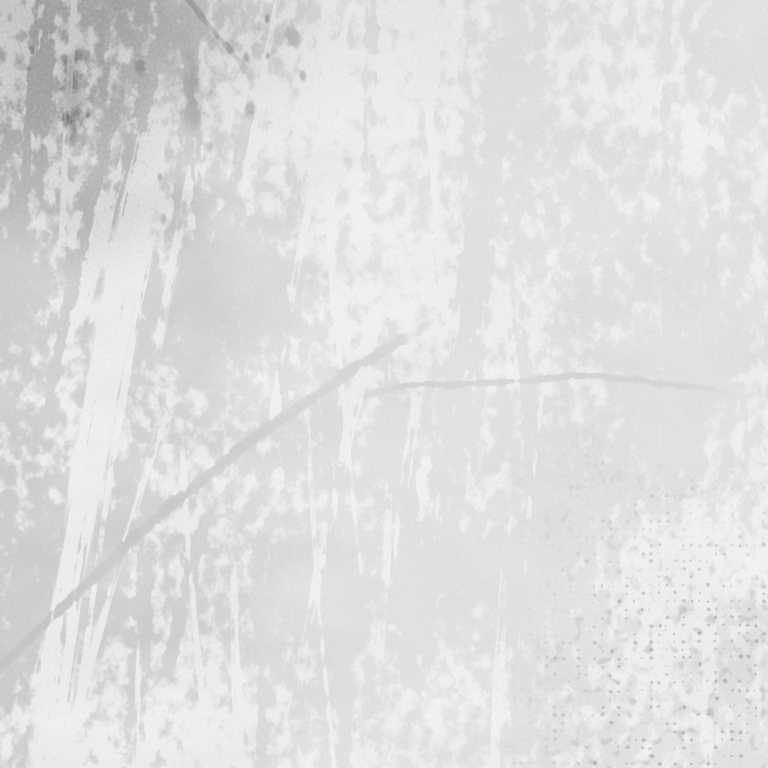
Write a Shadertoy shader that draws this texture.

```glsl
// Pale scuffed plaster: frayed white paint over grey, dragged by long steep strokes.
// A noise threshold splits paint from ground; strokes push that threshold, and
// stains, curved scratches, grit and fine grain are shaded on top.

#define PAINT 0.935
#define GROUND 0.880
#define PAINT_LEVEL 0.045
#define EDGE_SOFTNESS 0.13
#define STROKES 44
#define STROKE_FORCE 0.30
#define CORNER_SHADE 0.155
#define SIDE_SHADE 0.075
#define STAINS 18
#define GRIT_CELLS 95.0
#define GRIT_DEPTH 0.17
#define GRAIN 0.035

// Smooth ramp from 0 at a to 1 at b, in either order
float ramp(float a, float b, float x) {
    x = clamp((x - a) / (b - a), 0.0, 1.0);
    return x * x * (3.0 - 2.0 * x);
}

vec2 hash2(vec2 p) {
    vec3 q = fract(vec3(p.xyx) * vec3(0.1031, 0.1030, 0.0973));
    q += dot(q, q.yzx + 33.33);
    return fract((q.xx + q.yz) * q.zy);
}

// Gradient noise, about -0.7 to 0.7
float corner(vec2 cell, vec2 offset, vec2 f) {
    return dot(hash2(cell + offset) * 2.0 - 1.0, f - offset);
}

float noise(vec2 p) {
    vec2 i = floor(p), f = p - i;
    vec2 u = f * f * f * (f * (f * 6.0 - 15.0) + 10.0);
    return mix(mix(corner(i, vec2(0, 0), f), corner(i, vec2(1, 0), f), u.x),
               mix(corner(i, vec2(0, 1), f), corner(i, vec2(1, 1), f), u.x), u.y);
}

float fbm(vec2 p) {
    float sum = 0.0, amp = 0.5;
    for (int i = 0; i < 4; i++) {
        sum += amp * noise(p);
        p = mat2(1.6, 1.2, -1.2, 1.6) * p + 17.3;
        amp *= 0.55;
    }
    return sum;
}

// Bristled stroke through c; slope is the sideways drift per unit of height
float stroke(vec2 p, vec2 c, float slope, float halfLength, float width, float fray) {
    float along = p.y - c.y;
    float across = p.x - c.x - slope * along - 0.06 * along * along;
    float body = ramp(width, width * 0.45, abs(across) + fray * width);
    float bristle = noise(vec2(across * 190.0, along * 7.0) + c * 91.0);
    return body * ramp(halfLength, halfLength * 0.6, abs(along)) * (0.75 + 1.3 * bristle);
}

// Frayed scratch along a curve, given the distance to it
float scratch(float d, float width, float fray) {
    return ramp(width, width * 0.35, abs(d) + fray * width);
}

void mainImage(out vec4 fragColor, in vec2 fragCoord) {
    vec2 p = fragCoord / iResolution.xy;
    float broad = fbm(p * vec2(3.6, 3.2) + 4.7);
    float fine = fbm(p * vec2(48.0, 36.0) + 9.1);
    float cloud = fbm(p * vec2(6.0, 9.0) + 31.0);

    // Paint cover, pushed up or down by the strokes
    float cover = broad * 0.9 + fine * 0.85 + 0.12 * noise(p * vec2(60.0, 5.0));
    for (int i = 0; i < STROKES; i++) {
        vec2 place = hash2(vec2(float(i), 3.7)), form = hash2(vec2(float(i), 58.2));
        float slope = mix(0.16, -0.12, place.x) + 0.36 * (form.x - 0.5);
        float pale = step(0.52, form.y);
        float width = mix(0.013, 0.008, pale) * (0.5 + fract(form.x * 7.0));
        float mark = stroke(p, place, slope, 0.12 + 0.28 * fract(form.y * 9.0), width, fine);
        cover += STROKE_FORCE * mark * (pale * 2.0 - 1.0);
    }
    cover += 0.45 * stroke(p, vec2(0.12, 0.42), 0.17, 0.50, 0.026, fine);

    // Long scratches: a rising diagonal and a shallow ridge
    float rise = p.y - 0.13 - 1.05 * p.x + 0.45 * p.x * p.x + 0.02 * cloud;
    float diagonal = scratch(rise, 0.012, fine) * ramp(0.60, 0.48, p.x);
    float crest = p.y - 0.507 + 0.35 * (p.x - 0.73) * (p.x - 0.73) + 0.02 * cloud;
    float ridge = scratch(crest, 0.006, fine) * ramp(0.44, 0.56, p.x) * ramp(0.98, 0.88, p.x);
    cover += 0.25 * scratch(crest - 0.010, 0.008, fine) * ridge - 0.4 * diagonal - 0.3 * ridge;
    float paint = ramp(-EDGE_SOFTNESS, EDGE_SOFTNESS, cover - PAINT_LEVEL);

    // Tone with the shaded left side and stained upper left corner
    float tone = mix(GROUND, PAINT, paint) + 0.05 * cloud;
    float side = ramp(0.52, 0.0, p.x + 0.25 * cloud);
    float smoky = ramp(0.46, 0.06, p.x + 0.3 * cloud) * ramp(0.58, 0.92, p.y + 0.3 * broad);
    tone -= SIDE_SHADE * side * (1.0 - 0.8 * paint);
    tone -= CORNER_SHADE * smoky * (1.0 - 0.3 * paint);
    tone -= 0.035 * ramp(0.8, 1.0, p.y + 0.4 * cloud) * ramp(0.95, 0.5, p.x);
    tone -= 0.035 * diagonal + 0.04 * ridge;

    // Tall stains, two large and the rest small
    for (int i = 0; i < STAINS; i++) {
        vec2 r = hash2(vec2(float(i), 77.0)), s = hash2(vec2(float(i), 12.0));
        bool large = i < 2;
        vec2 c = large ? vec2(0.095 + 0.155 * float(i), 0.87)
                       : vec2(0.01 + 0.41 * r.x, 1.0 - 0.30 * r.y);
        vec2 size = large ? vec2(0.021, 0.056) : mix(0.003, 0.011, s.x * s.x) * vec2(1.0, 1.7);
        float d = length((p - c) / size) + 1.1 * fine + 0.8 * cloud;
        tone -= (0.07 + 0.10 * s.y) * ramp(1.25, 0.35, d);
    }
    float slash = p.y - 0.91 + 1.2 * (p.x - 0.32);
    tone -= 0.10 * scratch(slash, 0.008, fine) * ramp(0.89, 0.93, p.y) * ramp(0.36, 0.31, p.x);

    // Grit gathered at the lower right
    float gritty = ramp(0.58, 0.84, p.x + 0.3 * broad) * ramp(0.46, 0.20, p.y + 0.3 * cloud);
    vec2 q = p * GRIT_CELLS + 0.7 * vec2(fine, cloud), cell = floor(q);
    vec2 seed = hash2(cell + 5.0);
    float radius = 0.14 + 0.24 * seed.x;
    float speck = ramp(radius, radius * 0.3, length(q - cell - 0.38 - 0.24 * seed));
    speck *= step(0.55, seed.y) * (0.4 + 0.6 * seed.x);
    tone -= gritty * (GRIT_DEPTH * speck + 0.10 * ramp(0.08, 0.5, noise(p * 75.0)));

    // Fine grain, heavier in the dark corner
    tone += GRAIN * (0.6 + smoky) * noise(p * 230.0);
    fragColor = vec4(vec3(clamp(tone, 0.0, 0.96)), 1.0);
}
```
